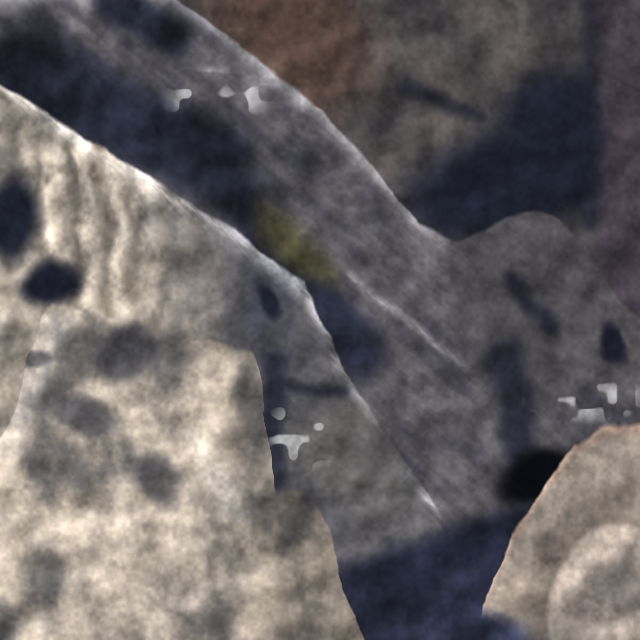
Give the GLSL for this texture, as a Shadertoy shader.

```glsl
const vec3 SHADE = vec3(0.12, 0.13, 0.18);
const float EDGE = 0.005;

float hash(vec2 p) {
  vec3 h = fract(p.xyx * 0.1031);
  h += dot(h, h.yzx + 33.33);
  return fract((h.x + h.y) * h.z);
}

float noise(vec2 p) {
  vec2 i = floor(p), f = fract(p), e = vec2(0, 1);
  f = f * f * (3.0 - 2.0 * f);
  return mix(mix(hash(i), hash(i + e.yx), f.x), mix(hash(i + e), hash(i + 1.0), f.x), f.y);
}

float fbm(vec2 p) {
  float sum = 0.0, gain = 0.5;
  for (int i = 0; i < 5; i++) {
    sum += gain * noise(p);
    p = mat2(1.6, 1.2, -1.2, 1.6) * p + 7.3;
    gain *= 0.5;
  }
  return sum;
}

vec2 turn(vec2 p, float a) { return mat2(cos(a), -sin(a), sin(a), cos(a)) * p; }

float ramp(float x, float a, float b) { return clamp((x - a) / (b - a), 0.0, 1.0); }

float fill(float depth, float soft) { return smoothstep(-soft, soft, depth); }

// Soft tilted ellipse
float blob(vec2 p, float x, float y, vec2 radius, float tilt) {
  return fill(1.0 - length(turn(p - vec2(x, y), tilt) / radius), 0.4);
}

// Soft thick segment
float stroke(vec2 p, vec2 a, vec2 b, float width) {
  vec2 v = b - a;
  p -= a;
  return fill(width - length(p - v * clamp(dot(p, v) / dot(v, v), 0.0, 1.0)), 0.007 + 0.4 * width);
}

// Ridge outlines as heights over x
float middleRidge(float x) {
  return 1.01 - 0.175 * ramp(x, 0.27, 0.495) - 0.185 * ramp(x, 0.495, 0.65) - 0.035 * ramp(x, 0.65, 0.716)
    + 0.055 * smoothstep(0.7, 0.82, x) - 0.17 * smoothstep(0.83, 1.02, x);
}

float frontRidge(float x) {
  return 0.87 - 0.25 * ramp(x, 0.0, 0.39) - 0.065 * ramp(x, 0.39, 0.47)
    - 0.16 * ramp(x, 0.47, 0.56) - 0.25 * ramp(x, 0.56, 0.72);
}

float paleRidge(float x) {
  return 0.31 + 0.21 * smoothstep(-0.01, 0.09, x) - 0.07 * ramp(x, 0.1, 0.4)
    - 0.22 * smoothstep(0.395, 0.43, x) - 0.26 * smoothstep(0.47, 0.6, x);
}

float cornerRidge(float x) {
  return 0.21 * ramp(x, 0.72, 0.8) - 0.05 + 0.145 * ramp(x, 0.8, 0.9) + 0.03 * smoothstep(0.89, 0.95, x);
}

vec3 backWall(vec2 p, float rough) {
  vec3 col = mix(vec3(0.25, 0.24, 0.25), vec3(0.37, 0.35, 0.34), rough);
  col = mix(col, vec3(0.36, 0.27, 0.23), 0.7 * blob(p, 0.45, 0.94, vec2(0.14, 0.1), -0.6));
  float cave = max(blob(p, 0.81, 0.72, vec2(0.2, 0.09), 0.35), blob(p, 0.87, 0.81, vec2(0.08), 0.0));
  cave = max(cave, 0.7 * stroke(p, vec2(0.63, 0.87), vec2(0.75, 0.82), 0.014));
  col = mix(col, SHADE, cave);
  col = mix(col, vec3(0.27, 0.24, 0.28), smoothstep(0.91, 0.95, p.x));
  return mix(col, SHADE, 0.6 * stroke(p, vec2(0.925, 1), vec2(0.92, 0.65), 0.015));
}

vec3 middleSlope(vec2 p, float rim, float rough, float strata) {
  vec3 col = mix(vec3(0.24, 0.24, 0.27), vec3(0.44, 0.42, 0.43), 0.5 * (rough + strata));
  col += 0.24 * exp(-rim * rim * 2500.0) * (1.0 - smoothstep(0.66, 0.72, p.x));
  col = mix(col, vec3(0.29, 0.28, 0.29), 0.7 * blob(p, 0.86, 0.52, vec2(0.14), 0.0));
  float dark = max(stroke(p, vec2(0.8, 0.56), vec2(0.86, 0.48), 0.014), stroke(p, vec2(0.79, 0.44), vec2(0.81, 0.3), 0.028));
  dark = max(0.8 * dark, blob(p, 0.957, 0.467, vec2(0.015, 0.034), 0.5));
  col = mix(col, SHADE, dark);
  // Vegetated gully
  float brush = max(stroke(p, vec2(0.03, 0.89), vec2(0.33, 0.75), 0.068), stroke(p, vec2(0.34, 0.73), vec2(0.56, 0.45), 0.043));
  brush = max(brush, stroke(p, vec2(0.18, 1), vec2(0.27, 0.94), 0.03));
  vec3 leaf = mix(SHADE, vec3(0.27, 0.26, 0.18), blob(p, 0.48, 0.62, vec2(0.09, 0.05), -0.7));
  col = mix(col, leaf * (0.7 + 0.6 * rough), 0.92 * brush);
  return col + 0.2 * stroke(p, vec2(0.55, 0.565), vec2(0.73, 0.425), 0.006) * (0.4 + strata);
}

vec3 frontSlope(vec2 p, float rim, float rough, float strata) {
  vec3 pale = mix(vec3(0.45, 0.43, 0.41), vec3(0.74, 0.69, 0.63), rough);
  vec3 gray = mix(vec3(0.23, 0.24, 0.28), vec3(0.4, 0.39, 0.4), rough);
  vec3 col = mix(pale, gray, smoothstep(0.18, 0.4, p.x + 0.25 * (p.y - 0.6)));
  // Weathered flutes
  float flute = sin(p.x * 125.0 + p.y * 9.0 + 5.0 * rough);
  col *= 1.0 + 0.22 * flute * blob(p, 0.13, 0.65, vec2(0.13, 0.17), 0.0);
  col += (strata - 0.25) * 0.55 * exp(-rim * rim * 1800.0);
  col = mix(col, vec3(0.39, 0.38, 0.37), 0.8 * blob(p, 0.56, 0.29, vec2(0.1, 0.09), -0.5));
  float hollow = max(blob(p, 0.015, 0.66, vec2(0.043, 0.07), 0.0), blob(p, 0.08, 0.555, vec2(0.048, 0.034), 0.2));
  hollow = max(hollow, blob(p, 0.42, 0.53, vec2(0.014, 0.026), 0.5));
  hollow = max(hollow, 0.8 * stroke(p, vec2(0.425, 0.43), vec2(0.425, 0.25), 0.018));
  return mix(col, SHADE, max(hollow, 0.7 * stroke(p, vec2(0.43, 0.4), vec2(0.54, 0.39), 0.009)));
}

vec3 paleRock(vec2 p, float rough) {
  vec3 col = mix(vec3(0.37, 0.36, 0.36), vec3(0.84, 0.78, 0.71), rough);
  col *= 1.0 - 0.3 * smoothstep(0.28, 0.52, p.x);
  col += 0.14 * max(stroke(p, vec2(0.32, 0.3), vec2(0.37, 0.2), 0.02), stroke(p, vec2(0.01, 0.3), vec2(0.09, 0.49), 0.02));
  float pit = max(blob(p, 0.2, 0.45, vec2(0.05, 0.035), 0.2), blob(p, 0.13, 0.35, vec2(0.055, 0.03), -0.4));
  pit = max(pit, blob(p, 0.25, 0.25, vec2(0.03, 0.045), 0.5));
  return mix(col, vec3(0.26, 0.26, 0.29), 0.7 * max(pit, blob(p, 0.055, 0.435, vec2(0.025, 0.012), 0.0)));
}

void mainImage(out vec4 fragColor, in vec2 fragCoord) {
  vec2 uv = fragCoord / iResolution.xy;
  vec2 p = uv + 0.025 * (vec2(fbm(uv * 14.0), fbm(uv * 14.0 + 40.0)) - 0.48);
  float rough = smoothstep(0.2, 0.75, fbm(uv * vec2(15, 11)));
  float strata = smoothstep(0.2, 0.75, fbm(turn(uv, -0.75) * vec2(12, 55)));

  // Distant wall to near slopes
  vec3 col = backWall(p, rough);
  float rim = middleRidge(p.x) - p.y;
  col = mix(col, middleSlope(p, rim, rough, strata), fill(rim, EDGE));
  rim = frontRidge(p.x) - p.y;
  col = mix(col, frontSlope(p, rim, rough, strata), fill(rim, EDGE));

  // Shadowed gorge
  float gorge = fill(0.33 * p.x - 0.058 - p.y, 0.025) * smoothstep(0.46, 0.52, p.x);
  col = mix(col, SHADE * (0.9 + 0.5 * rough), gorge);
  col = mix(col, SHADE * 0.4, blob(p, 0.84, 0.255, vec2(0.07, 0.04), 0.3));
  col = mix(col, paleRock(p, rough), fill(paleRidge(p.x) - p.y, EDGE));

  // Sunlit corner rocks
  rim = cornerRidge(p.x) - p.y;
  vec3 corner = mix(vec3(0.45, 0.42, 0.4), vec3(0.72, 0.66, 0.61), rough);
  float knob = fill(1.0 - length((p - vec2(0.97, 0.03)) / vec2(0.11, 0.15)), 0.06);
  corner *= mix(1.0 - 0.2 * smoothstep(0.03, 0.15, rim), 1.12, knob);
  corner += vec3(0.16, 0.08, 0.05) * exp(-rim * rim * 8000.0);
  col = mix(col, corner, fill(rim, EDGE));
  col = mix(col, SHADE * (1.1 + rough), blob(p, 0.74, 0.0, vec2(0.09, 0.05), -0.2));

  // Lichen glints
  float zone = max(blob(uv, 0.34, 0.85, vec2(0.07, 0.04), 0.0), blob(uv, 0.47, 0.32, vec2(0.05), 0.0));
  zone = max(zone, blob(uv, 0.92, 0.375, vec2(0.08, 0.03), 0.0));
  col = mix(col, vec3(0.72), 0.85 * zone * smoothstep(0.6, 0.74, noise(uv * 48.0)));

  // Directional relief and grain
  float relief = fbm(uv * 24.0) - fbm(uv * 24.0 + vec2(-0.35, 0.45));
  col *= 1.0 + 0.7 * relief + 0.14 * (noise(uv * 150.0) - 0.5);
  fragColor = vec4(clamp(col, 0.0, 1.0), 1);
}
```
